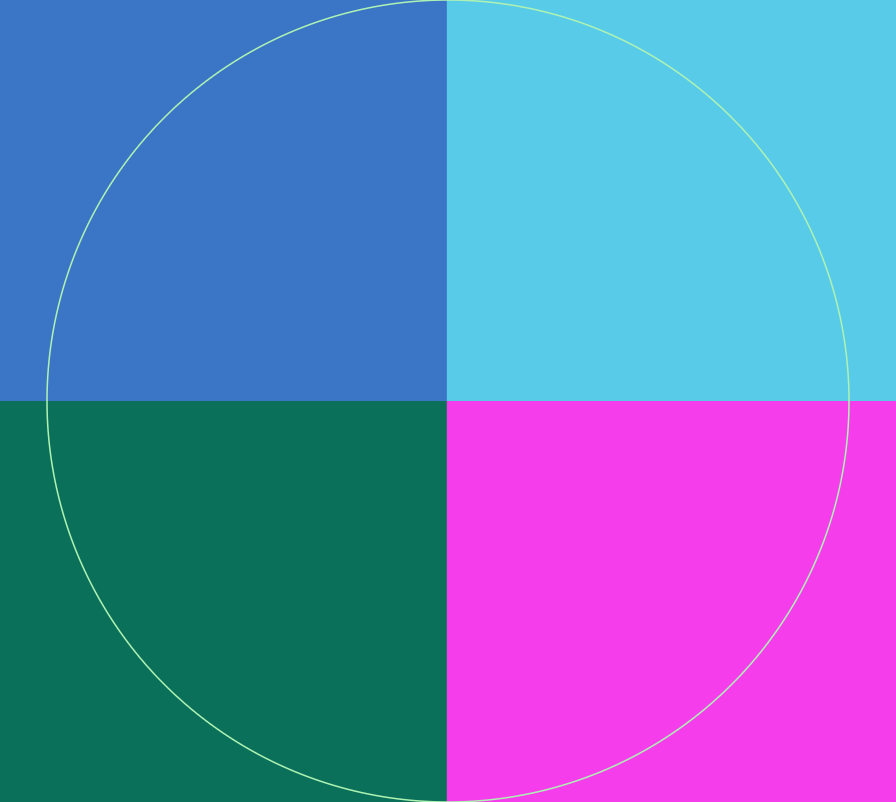
A Shadertoy shader for this background:

```glsl
const vec3 UPPER_LEFT = vec3(0.23, 0.46, 0.775);
const vec3 UPPER_RIGHT = vec3(0.345, 0.795, 0.91);
const vec3 LOWER_LEFT = vec3(0.04, 0.44, 0.35);
const vec3 LOWER_RIGHT = vec3(0.965, 0.24, 0.92);
const vec3 RING_COLOR = vec3(0.68, 0.95, 0.70);

// Position of the dividing lines, as fractions of the canvas
const vec2 SPLIT = vec2(0.4987, 0.5);

// Ring sizes, in canvas heights
const float RING_RADIUS = 0.5;
const float RING_WIDTH = 0.0019;

// Pixel coverage of a region whose signed distance is positive inside
float coverage(float inside, float pixel) {
    return clamp(0.5 + inside / pixel, 0.0, 1.0);
}

void mainImage(out vec4 fragColor, in vec2 fragCoord) {
    float pixel = 1.0 / iResolution.y;
    vec2 position = fragCoord * pixel;
    vec2 canvas = iResolution.xy * pixel;

    // Four flat quadrants
    vec2 fromSplit = position - SPLIT * canvas;
    float right = coverage(fromSplit.x, pixel);
    float upper = coverage(fromSplit.y, pixel);
    vec3 color = mix(mix(LOWER_LEFT, LOWER_RIGHT, right),
                     mix(UPPER_LEFT, UPPER_RIGHT, right), upper);

    // Thin ring touching the top and bottom edges
    float ringDistance = abs(length(position - 0.5 * canvas) - RING_RADIUS);
    float ring = coverage(0.5 * RING_WIDTH - ringDistance, pixel);
    color = mix(color, RING_COLOR, ring);

    fragColor = vec4(color, 1.0);
}
```
